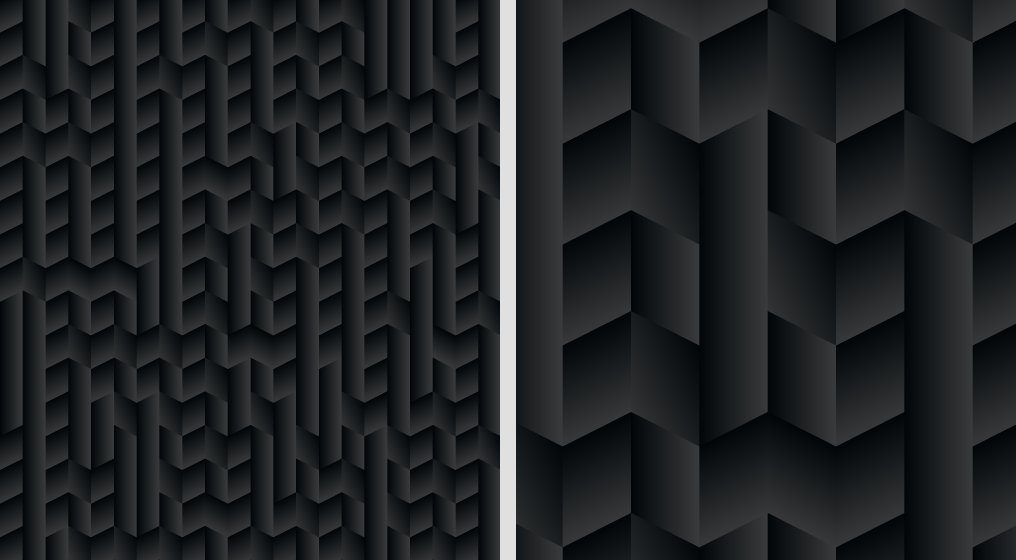
Left: the whole. Right: its middle third, enlarged.
Reproduce this pattern procedurally as a WebGL 1 fragment shader.

```glsl
precision highp float;
// Dark relief of chevron columns: sheared cells stacked between zigzag lines.
// Each cell is a ledge (lit from below), a bar (lit from its right side) or a
// shadowed side face; hashes choose the kinds and join some bars over rows.

uniform vec2 u_resolution;

const float COLUMNS = 21.95;       // columns across the canvas
const float CELL_HEIGHT = 1.477;   // in column widths
const float SLANT = 0.505;         // rise of the zigzag over one column
const float FIRST_PEAK = 0.93;     // first zigzag peak below the top edge
const float LONG_SIDE_BAR = 0.36;  // chance that an odd-column bar grows
const float ODD_PHASE = 0.3;       // chance that an odd column shifts a row
const float OPEN_LEDGE = 0.09;     // chance that a side face is a ledge
const float FRONT_BAR = 0.27;      // chance of a bar in an even-column group
const float GROUP_ROWS = 4.0;      // rows per group in the even columns
const vec3 SHADOW = vec3(0.004, 0.020, 0.030);
const vec3 LIGHT = vec3(0.225, 0.230, 0.235);
const int SAMPLES = 3;             // antialiasing samples per axis

float hash(vec2 p) {
  vec3 q = fract(vec3(p.xyx) * 0.1031);
  q += dot(q, q.yzx + 33.33);
  return fract((q.x + q.y) * q.z);
}

// Long bars in the even columns, two to four rows each
bool isFrontBar(float column, float row) {
  float shifted = row + floor(GROUP_ROWS * hash(vec2(column, 71.0)));
  vec2 group = vec2(column, floor(shifted / GROUP_ROWS) + 20.0);
  float barRows = 2.0 + floor(3.0 * hash(group + 40.0));
  return hash(group) < FRONT_BAR && mod(shifted, GROUP_ROWS) < barRows;
}

// Bars on alternate rows of the odd columns, some joined to the next bar
bool isSideBar(float column, float row) {
  float phase = step(hash(vec2(column, 13.0)), ODD_PHASE);
  return mod(row + phase, 2.0) < 0.5
      || hash(vec2(column, row + 90.0)) < LONG_SIDE_BAR;
}

// Brightness from 0 to 1; p is in column widths, y down from the top
float relief(vec2 p) {
  float column = floor(p.x);
  float across = p.x - column;
  bool odd = mod(column, 2.0) > 0.5;

  float zigzag = SLANT * (odd ? across : 1.0 - across);
  float level = (p.y - FIRST_PEAK - zigzag) / CELL_HEIGHT;
  float row = floor(level);
  float down = level - row;

  float bar = across;
  float ledge = 0.95 * down;
  if (!odd) return isFrontBar(column, row) ? bar : ledge;
  if (isSideBar(column, row)) return bar;
  if (hash(vec2(column + 50.0, row + 30.0)) < OPEN_LEDGE) return ledge;
  return clamp(0.45 * down + 0.42 * (1.0 - across), 0.0, 1.0);
}

void main() {
  float shade = 0.0;
  for (int i = 0; i < SAMPLES; i++) {
    for (int j = 0; j < SAMPLES; j++) {
      vec2 offset = (vec2(float(i), float(j)) + 0.5) / float(SAMPLES) - 0.5;
      vec2 pixel = gl_FragCoord.xy + offset;
      vec2 fromTop = vec2(pixel.x, u_resolution.y - pixel.y);
      shade += relief(fromTop * COLUMNS / u_resolution.x);
    }
  }
  shade /= float(SAMPLES * SAMPLES);
  gl_FragColor = vec4(mix(SHADOW, LIGHT, shade), 1.0);
}
```
